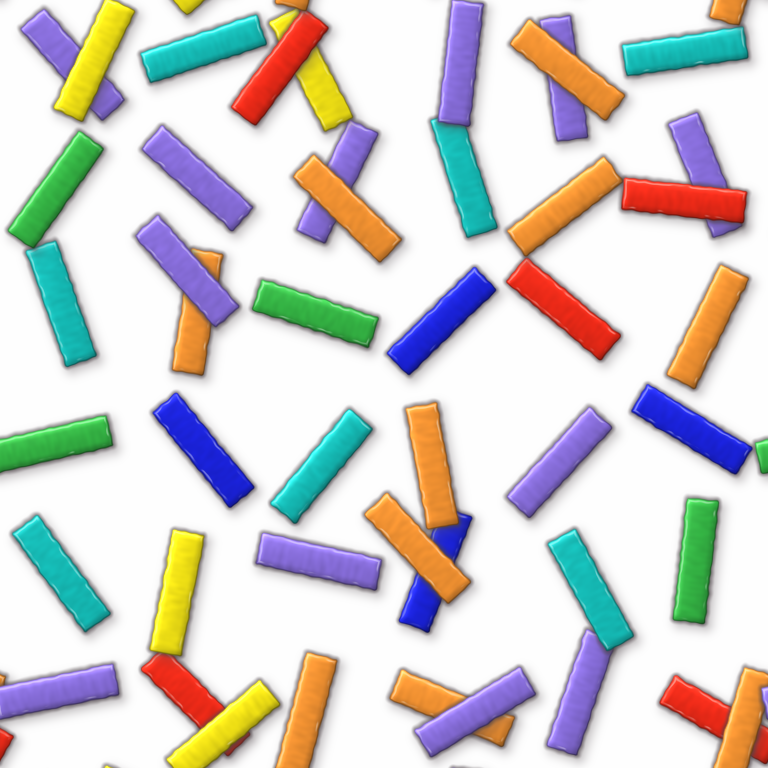
Write a Shadertoy shader that draws this pattern.

```glsl
// Glossy pillow-shaped sticks scattered on white, some of them crossing in pairs.
// Each cell of a wrapped, jittered grid holds one or two sticks; every stick
// casts a soft shadow and is shaded from the slope of its rounded edges.

const float CELLS = 6.0;                       // even, so the tilt alternation wraps
const vec2 HALF_SIZE = vec2(0.0805, 0.0212);
const vec2 LIGHT_DIR = vec2(-0.55, 0.83);
const vec2 SHADOW_SHIFT = vec2(0.005, -0.006);
const vec3 PAPER = vec3(0.995);
const vec3 SHADOW_TINT = vec3(0.30, 0.26, 0.28);

vec2 hash2(vec2 p) {
    vec3 q = fract(p.xyx * vec3(0.1031, 0.1030, 0.0973));
    q += dot(q, q.yzx + 33.33);
    return fract((q.xx + q.yz) * q.zy);
}

float cornerRamp(vec2 corner, vec2 offset) {
    return dot(hash2(corner) * 2.0 - 1.0, offset);
}

float gradientNoise(vec2 p) {
    vec2 i = floor(p), f = fract(p);
    vec2 w = f * f * f * (f * (f * 6.0 - 15.0) + 10.0);
    vec2 e = vec2(1.0, 0.0);
    float low = mix(cornerRamp(i, f), cornerRamp(i + e, f - e), w.x);
    float high = mix(cornerRamp(i + e.yx, f - e.yx), cornerRamp(i + 1.0, f - 1.0), w.x);
    return mix(low, high, w.y);
}

float sdBox(vec2 p, vec2 halfSize, float radius) {
    vec2 d = abs(p) - halfSize + radius;
    return length(max(d, 0.0)) + min(max(d.x, d.y), 0.0) - radius;
}

vec3 stickColour(float pick) {
    if (pick < 0.21) return vec3(0.52, 0.42, 0.84);   // violet
    if (pick < 0.39) return vec3(0.20, 0.69, 0.26);   // green
    if (pick < 0.55) return vec3(0.93, 0.56, 0.19);   // orange
    if (pick < 0.71) return vec3(0.93, 0.87, 0.08);   // yellow
    if (pick < 0.82) return vec3(0.08, 0.72, 0.70);   // teal
    if (pick < 0.91) return vec3(0.91, 0.16, 0.09);   // red
    return vec3(0.10, 0.13, 0.84);                    // blue
}

vec2 direction(float angle) { return vec2(cos(angle), sin(angle)); }

vec2 toLocal(vec2 v, vec2 axis) {
    return vec2(dot(v, axis), dot(v, vec2(-axis.y, axis.x)));
}

// Composites one stick and its shadow over the colour below it.
vec3 paintStick(vec3 below, vec2 v, float angle, float pick, vec2 seed, float pixel) {
    if (length(v) > HALF_SIZE.x + 0.05) return below;
    vec2 axis = direction(angle);
    vec2 q = toLocal(v, axis);
    float wobble = gradientNoise(q * 85.0 + seed);
    float d = sdBox(q, HALF_SIZE, 0.003) + 0.0022 * wobble;

    // wide drop shadow and tight dark contact line
    float drop = sdBox(toLocal(v - SHADOW_SHIFT, axis), HALF_SIZE, 0.006);
    float soft = 1.0 - smoothstep(-0.012, 0.024, drop);
    float contact = 1.0 - smoothstep(-0.001, 0.0065, d);
    vec3 base = mix(below, SHADOW_TINT, 0.42 * soft * soft);
    base = mix(base, SHADOW_TINT, 0.60 * contact);

    // pillow relief: a gentle crown plus steep edges
    vec2 inset = HALF_SIZE - abs(q);
    vec2 slope = sign(q) * (1.0 - smoothstep(0.0, 0.011, inset));
    slope += 0.45 * vec2(0.3, 1.0) * q / HALF_SIZE;
    float lit = dot(axis * slope.x + vec2(-axis.y, axis.x) * slope.y, LIGHT_DIR);
    float grain = gradientNoise(q * vec2(130.0, 60.0) + seed + 31.0);
    vec3 body = stickColour(pick) * (1.0 + 0.24 * lit + 0.09 * grain);
    body += 0.10 * max(lit, 0.0);

    // broken pale line just inside the rim, then a dark outer rim
    float glint = 1.0 - smoothstep(0.0, 0.0022, abs(d + 0.0035));
    glint *= smoothstep(-0.25, 0.35, wobble + 0.35 * lit);
    body = mix(body, vec3(1.0), 0.38 * glint);
    body *= 1.0 - 0.38 * smoothstep(-0.0028, 0.0, d);

    float cover = 1.0 - smoothstep(-pixel, pixel, d);
    return mix(base, clamp(body, 0.0, 1.0), cover);
}

vec3 paintCell(vec3 below, vec2 p, vec2 cell, float pixel) {
    vec2 id = mod(cell, CELLS);
    vec2 place = hash2(id + 3.0), turn = hash2(id + 41.0);
    vec2 pairing = hash2(id + 87.0), slide = hash2(id + 129.0);
    vec2 center = (cell + 0.5 + (place - 0.5) * 0.30) / CELLS;

    // neighbours lean opposite ways, which keeps most of them apart
    float lean = mod(id.x + id.y, 2.0) < 0.5 ? 0.785 : -0.785;
    float angle = lean + (turn.x - 0.5) * 1.35;
    float pick = fract(0.755 * id.x + 0.570 * id.y + 0.25 * turn.y);
    vec3 col = paintStick(below, p - center, angle, pick, id * 17.0 + 50.0, pixel);

    // a second stick lies across some of them
    if (pairing.x < 0.27) {
        float crossAngle = angle + mix(0.75, 2.1, pairing.y);
        vec2 shift = direction(angle) * (slide.x - 0.5) * 0.11;
        shift += direction(crossAngle) * (slide.y - 0.5) * 0.09;
        float crossPick = fract(pick + 0.25 + 0.5 * slide.x);
        col = paintStick(col, p - center - shift, crossAngle, crossPick, id * 19.0 + 200.0, pixel);
    }
    return col;
}

void mainImage(out vec4 fragColor, in vec2 fragCoord) {
    vec2 p = fragCoord / iResolution.xy;
    float pixel = 1.0 / iResolution.y;
    vec2 home = floor(p * CELLS);
    vec3 col = PAPER;
    for (int j = -1; j <= 1; j++)
        for (int i = -1; i <= 1; i++)
            col = paintCell(col, p, home + vec2(i, j), pixel);
    fragColor = vec4(col, 1.0);
}
```
